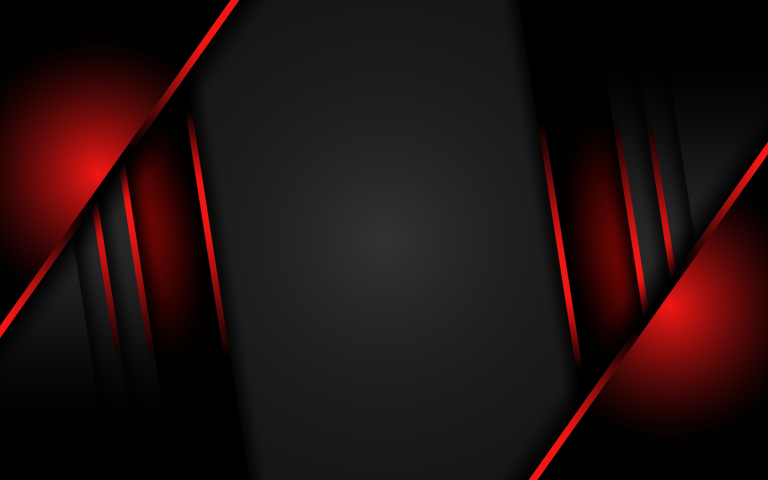
Write a WebGL 1 fragment shader that draws this background.

```glsl
precision highp float;

uniform vec2 u_resolution;

const vec3 RED = vec3(0.95, 0.09, 0.08);

// Antialiased coverage: 1 where the signed value is positive.
float cover(float x) {
    float pixel = 1.0 / u_resolution.y;
    return smoothstep(-0.75 * pixel, 0.75 * pixel, x);
}

// Panel lying left of an edge, with a soft shadow cast to its right.
vec3 addPanel(vec3 below, vec3 fill, float s, float edge) {
    float shadow = mix(0.25, 1.0, smoothstep(-0.005, 0.04, s - edge));
    return mix(below * shadow, fill, cover(edge - s));
}

// Thin red strip centred on a slanted coordinate.
vec3 addStrip(vec3 below, float s, float center, float light) {
    float mask = cover(0.0068 - abs(s - center));
    return mix(below, RED * light, mask * smoothstep(0.0, 0.15, light));
}

void main() {
    vec2 p = (gl_FragCoord.xy - 0.5 * u_resolution) / u_resolution.y;

    // Charcoal backdrop, lightest in the middle
    vec3 color = vec3(0.05 + 0.15 * exp(-2.8 * length(p)));

    // Half-turn symmetry; q runs right and down from the outer corner
    p *= p.x > 0.0 ? -1.0 : 1.0;
    vec2 q = vec2(p.x + 0.5 * u_resolution.x / u_resolution.y, 0.5 - p.y);

    // Slanted coordinate across the panels
    float s = q.x - 0.156 * q.y;
    float stripLight = smoothstep(0.2, 0.4, q.y) * (1.0 - smoothstep(0.43, 0.8, q.y));
    float greyFade = 1.0 - smoothstep(0.48, 0.9, q.y);

    // Black panel with an inner red glow
    vec2 glowOffset = vec2(s - 0.235, q.y - 0.47) / vec2(0.125, 0.31);
    float innerGlow = 1.0 - smoothstep(0.0, 1.0, length(glowOffset));
    color = addPanel(color, vec3(0.4, 0.02, 0.015) * innerGlow, s, 0.364);
    color = addStrip(color, s, 0.357, stripLight);

    // Stacked grey panels, back to front
    color = addPanel(color, vec3(0.15 * greyFade), s, 0.206);
    color = addStrip(color, s, 0.2, stripLight);
    color = addPanel(color, vec3(0.15 * greyFade), s, 0.137);
    color = addStrip(color, s, 0.131, stripLight);
    color = addPanel(color, vec3(0.14 * greyFade), s, 0.074);

    // Corner triangle: distance from and position along its diagonal
    float d = dot(q, vec2(0.8162, 0.5777)) - 0.3996;
    float along = dot(q, vec2(0.5777, -0.8162)) + 0.176;
    color *= smoothstep(-0.005, 0.07, d);

    float glow = pow(max(1.0 - length(q - vec2(0.205, 0.362)) / 0.29, 0.0), 1.4);
    color = mix(color, RED * glow, cover(-d));

    // Diagonal border, dark beside the glow and bright at its ends
    float borderLight = smoothstep(0.04, 0.38, abs(along));
    color = mix(color, RED * borderLight, cover(0.0075 - abs(d)));

    gl_FragColor = vec4(color, 1.0);
}
```
